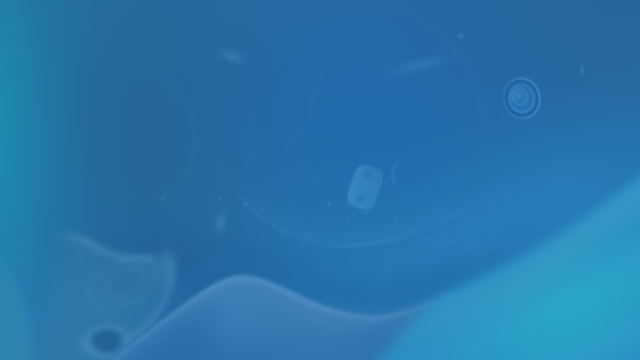
This background is drawn by a Shadertoy shader. Its source:

```glsl
// Deep blue liquid with a turquoise swell, lilac folds and one small bubble.
// Gaussian pools set the colour, curves and tilted ellipses shape the folds,
// and a hashed loop scatters faint specks and scratches.

float hash(vec2 p) {
    vec3 q = fract(p.xyx * .1031);
    q += dot(q, q.yzx + 33.33);
    return fract((q.x + q.y) * q.z);
}

float ramp(float a, float b, float x) {
    float t = clamp((x - a) / (b - a), 0., 1.);
    return t * t * (3. - 2. * t);
}

float bell(float d, float width) {
    return exp(-d * d / (width * width));
}

// Position inside a tilted ellipse whose outline has length 1
vec2 local(vec2 p, vec2 centre, vec2 radius, float tilt) {
    float c = cos(tilt), s = sin(tilt);
    p -= centre;
    return vec2(c * p.x + s * p.y, c * p.y - s * p.x) / radius;
}

float pool(vec2 p, vec2 centre, vec2 radius, float tilt) {
    return bell(length(local(p, centre, radius, tilt)), 1.);
}

float pool(vec2 p, vec2 centre, vec2 radius) {
    return pool(p, centre, radius, 0.);
}

// Height of the main fold: a hump on the left, a swell on the right
float ridge(float x) {
    float d = x - .67, swell = max(x - 1.05, 0.);
    float hump = d < 0. ? .8 * (sqrt(d * d + .0064) - .08) : .113 * (1. - bell(d, .2));
    return .238 - hump + .25 * swell + .4 * swell * swell;
}

vec3 water(vec2 p) {
    vec3 c = mix(vec3(.15, .46, .69), vec3(.145, .41, .64), ramp(.25, .85, p.y));
    c = mix(c, vec3(.145, .43, .62), .8 * pool(p, vec2(.25, 1), vec2(.42, .28)));
    c = mix(c, vec3(.14, .39, .58), .85 * pool(p, vec2(.4, .58), vec2(.36, .42)));
    c = mix(c, vec3(.12, .415, .675), .75 * pool(p, vec2(1.08, .68), vec2(.42, .28)));
    c = mix(c, vec3(.15, .395, .605), .85 * pool(p, vec2(1.75, 1), vec2(.46, .38)));
    c = mix(c, vec3(.15, .5, .73), .75 * pool(p, vec2(1.5, .4), vec2(.46, .2), .45));
    c = mix(c, vec3(.125, .37, .585), .75 * pool(p, vec2(.5, .26), vec2(.27, .12), -.2));
    return mix(c, vec3(.11, .56, .695), .9 * pool(p, vec2(-.06, .65), vec2(.21, .52)));
}

// Pale veil in the lower left, with its looped rim and dark eye
vec3 leftVeil(vec3 c, vec2 p) {
    vec3 pale = vec3(.27, .53, .7);
    float h = p.y - .29 - .065 * bell(p.x - .19, .1);
    vec2 q = local(p, vec2(.345, .17), vec2(.165, .095), .82);
    float inside = max(ramp(.42, .25, p.x), ramp(1.15, .9, length(q)));
    float veil = ramp(.015, -.04, h) * ramp(.02, .14, p.x - .3 * p.y) * inside;
    c = mix(c, vec3(.19, .47, .655), .7 * veil);
    float crest = bell(h + .012, .016) * ramp(.13, .24, p.x) * ramp(.46, .4, p.x);
    float rim = bell(length(q) - 1., .14) * ramp(.4, -.3, q.y);
    c = mix(c, pale, .55 * max(crest, rim));
    float pocket = length(local(p, vec2(.345, .215), vec2(.105, .058), .5));
    c = mix(c, vec3(.16, .44, .63), .5 * ramp(1.15, .5, pocket));
    c += .015 * (bell(pocket - 1., .15) + bell(pocket - .55, .2));
    float eye = length((p - vec2(.297, .052)) / vec2(.045, .033));
    c = mix(c, vec3(.12, .37, .58), .85 * ramp(1.3, .5, eye));
    c = mix(c, pale, .4 * bell(eye - 1.3, .28));
    // Thin sheet in the corner
    float sheet = p.x - .1 + .95 * p.y * p.y;
    return mix(c, vec3(.19, .54, .69), .6 * ramp(.015, -.03, sheet) * ramp(.31, .2, p.y));
}

// Lilac hump and turquoise swell under the ridge
vec3 mainFold(vec3 c, vec2 p) {
    float h = p.y - ridge(p.x);
    float shade = bell(h - .045, .05) * ramp(.3, .6, p.x) * ramp(1.65, 1.1, p.x);
    c = mix(c, vec3(.125, .41, .645), .55 * shade);
    vec3 lilac = mix(vec3(.165, .43, .665), vec3(.22, .48, .7),
                     pool(p, vec2(.78, .13), vec2(.28, .12), -.3));
    lilac += vec3(.08, .07, .05) * (.7 * bell(h + .012, .012) + .35 * bell(h + .03, .035));
    lilac += .02 * pool(p, vec2(.65, .12), vec2(.06, .1));
    vec3 turquoise = mix(vec3(.16, .54, .75), vec3(.165, .645, .785),
                         pool(p, vec2(1.6, .13), vec2(.36, .17), .5));
    turquoise += .006 * sin(32. * (p.y - .55 * p.x) + 3. * p.x);
    turquoise += vec3(.04, .02, .01) * bell(h + .06, .06);
    vec3 fold = mix(lilac, turquoise, ramp(-.04, .06, p.x - 1.04 - .84 * p.y));
    float soft = mix(.009, .032, ramp(.8, 1.6, p.x));
    return mix(c, fold, ramp(soft, -soft, h));
}

// Faint lens outlines, reflections, specks and scratches
float glints(vec2 p) {
    float d = p.x - .94, bowl = p.y - .315 - (d < 0. ? 1.78 : .8) * d * d;
    float broken = .6 + .4 * sin(19. * p.x + 1.);
    float g = .028 * broken * bell(bowl, .006) * ramp(-.3, -.2, d) * ramp(.42, .26, d);
    g += .015 * ramp(-.004, .004, bowl) * bell(bowl, .05) * ramp(.4, .1, abs(d));
    vec2 lens = (p - vec2(1.1, .65)) / vec2(.24, .29);
    g += .009 * bell(length(lens) - 1., .04) * ramp(.2, .8, abs(lens.x)) * ramp(-.3, .3, lens.y);
    vec2 hollow = (p - vec2(.34, .61)) / .2;
    g += .012 * bell(length(hollow) - 1., .06) * ramp(.1, .7, hollow.x + .3 * hollow.y);
    g += .055 * pool(p, vec2(1.165, .819), vec2(.07, .014), .22);
    g += .07 * pool(p, vec2(.645, .843), vec2(.03, .014), -.35);
    g += .07 * pool(p, vec2(.613, .382), vec2(.014, .027), -.2);
    // Squarish reflection with two darker pits
    vec2 q = local(p, vec2(1.014, .479), vec2(.042, .062), -.3);
    g += (.07 - .02 * q.x) * ramp(1.3, .5, dot(q * q, q * q));
    g -= .04 * (pool(p, vec2(1.022, .515), vec2(.014)) + pool(p, vec2(1, .447), vec2(.011)));
    g += .03 * bell(length(p - vec2(1.13, .515)) - .04, .006) * ramp(1.12, 1.09, p.x);
    for (float i = 0.; i < 16.; i++) {
        vec2 r = vec2(hash(vec2(i, 3)), hash(vec2(i, 17)));
        g += .06 * r.y * pool(p, vec2(.4, .3) + r * vec2(.95, .15), vec2(.005));
        vec2 scratch = vec2(.55 + .8 * r.y, .3 + .35 * r.x * r.x);
        g += .014 * pool(p, scratch, vec2(.035, .006), 1.1 - .8 * r.y);
    }
    return g + .07 * (pool(p, vec2(1.28, .9), vec2(.008)) + pool(p, vec2(1.617, .804), vec2(.005, .012)));
}

vec3 bubble(vec3 c, vec2 p) {
    vec2 q = local(p, vec2(1.449, .727), vec2(.05, .056), .25);
    float r = length(q);
    c = mix(c, vec3(.15, .44, .69), .7 * ramp(1.05, .9, r));
    c += .09 * bell(r - 1., .07) * (.65 + .35 * q.x) - .045 * bell(r - .85, .08);
    c += .08 * bell(r - .68, .08) * (.6 - .4 * q.y);
    return c + .05 * bell(length(q - vec2(-.08, .1)) - .4, .1) + .07 * pool(q, vec2(-.15, .15), vec2(.3, .2));
}

void mainImage(out vec4 fragColor, in vec2 fragCoord) {
    vec2 p = fragCoord / iResolution.xy * vec2(16. / 9., 1);
    vec3 c = mainFold(leftVeil(water(p), p), p) + glints(p) * vec3(.9, 1, .9);
    fragColor = vec4(bubble(c, p), 1);
}
```
